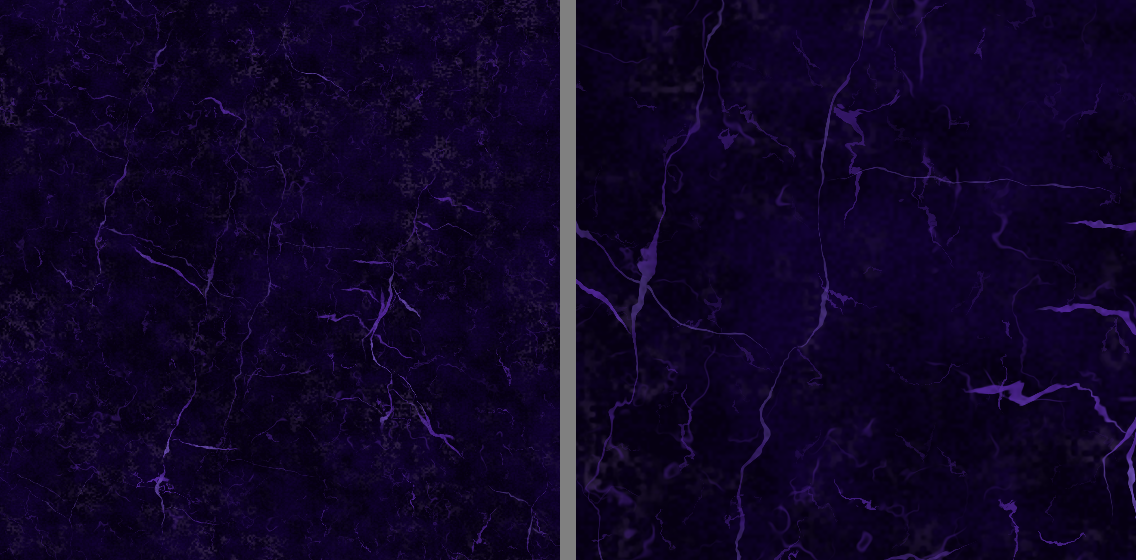
Left: the whole. Right: its middle third, enlarged.
A Shadertoy shader for this texture:

```glsl
// Dark violet marble: a grainy near-black ground with speckled mineral dust,
// steep broken trunk veins with side branches, and many scattered hairlines.
// All cracks are tapered segments seen through noise-warped coordinates.

const vec3 INK = vec3(0.022, 0.0, 0.072);
const vec3 INDIGO = vec3(0.062, 0.006, 0.185);
const vec3 DUST = vec3(0.19, 0.135, 0.27);
const vec3 VIOLET = vec3(0.32, 0.15, 0.61);
const vec3 LILAC = vec3(0.40, 0.29, 0.67);

// Trunk ends (top xy, bottom xy) and half widths
const int TRUNKS = 7;
const vec4 TRUNK[TRUNKS] = vec4[TRUNKS](
    vec4(0.53, 1.08, 0.25, -0.08), vec4(0.77, 0.72, 0.655, 0.34),
    vec4(0.67, 0.46, 0.69, 0.19), vec4(0.30, 0.95, 0.16, 0.46),
    vec4(0.53, 0.78, 0.40, 0.15), vec4(0.99, 0.22, 0.91, -0.05),
    vec4(0.19, 0.25, 0.07, -0.04));
const float TRUNK_WIDTH[TRUNKS] = float[TRUNKS](
    0.0046, 0.0042, 0.0050, 0.0022, 0.0016, 0.0020, 0.0011);

float hash(vec2 p) {
    return fract(sin(dot(p, vec2(127.1, 311.7))) * 43758.5453);
}

float noise(vec2 p) {
    vec2 i = floor(p), f = fract(p);
    f = f * f * (3.0 - 2.0 * f);
    return mix(mix(hash(i), hash(i + vec2(1, 0)), f.x),
               mix(hash(i + vec2(0, 1)), hash(i + vec2(1, 1)), f.x), f.y);
}

float fbm(vec2 p) {
    float sum = 0.0, amp = 0.5;
    for (int i = 0; i < 5; i++) {
        sum += amp * noise(p);
        p = mat2(1.6, 1.2, -1.2, 1.6) * p + 7.3;
        amp *= 0.5;
    }
    return sum / 0.97;
}

vec2 warp(vec2 p, float freq, float amount) {
    return p + amount * (vec2(fbm(p * freq), fbm(p * freq + 31.7)) - 0.5);
}

// x: sharp tapered core, y: distance to the segment
vec2 crack(vec2 p, vec2 a, vec2 b, float width, float px) {
    vec2 ab = b - a;
    float h = clamp(dot(p - a, ab) / dot(ab, ab), 0.0, 1.0);
    float d = length(p - a - ab * h);
    float taper = 1.0 - pow(abs(2.0 * h - 1.0), 3.0);
    float w = width * taper;
    return vec2((1.0 - smoothstep(w - px, w + px, d)) * min(1.0, 2.0 * taper), d);
}

// Short random cracks, one per grid cell, in two main directions
float flecks(vec2 p, float scale, float density, float width, float px) {
    vec2 q = warp(p * scale + scale * 3.7, 1.8, 0.8);
    q = warp(q, 7.0, 0.22);
    vec2 cell = floor(q);
    float rough = mix(0.3, 1.5, noise(p * 90.0 + scale));
    float ink = 0.0;
    for (int y = -1; y <= 1; y++)
    for (int x = -1; x <= 1; x++) {
        vec2 id = cell + vec2(x, y);
        if (hash(id + 4.1) > density) continue;
        vec2 center = id + vec2(hash(id + 1.3), hash(id + 2.7));
        float lean = hash(id + 8.2) < 0.5 ? 1.35 : -0.5;
        float angle = lean + 1.3 * (hash(id + 5.9) - 0.5);
        vec2 reach = vec2(cos(angle), sin(angle)) * mix(0.12, 0.48, hash(id + 6.4));
        float c = crack(q, center - reach, center + reach, width * scale * rough, px * scale).x;
        ink = max(ink, c * mix(0.2, 1.0, pow(hash(id + 9.5), 1.5)));
    }
    return ink * min(1.0, 0.4 + 0.6 * rough);
}

// Faint broken web where layered noise crosses its middle value
float web(vec2 p, float freq, float width) {
    float line = 1.0 - smoothstep(0.0, width, abs(fbm(p * freq) - 0.5));
    float broken = smoothstep(0.35, 0.7, noise(p * 75.0 + freq));
    return line * broken * smoothstep(0.4, 0.65, noise(p * 8.0 + freq));
}

// x: core of trunks and branches, y: dusty halo around the trunks
vec2 trunks(vec2 p, float px) {
    vec2 q = warp(warp(p, 5.0, 0.13), 26.0, 0.028);
    float swell = mix(0.15, 1.3, smoothstep(0.3, 0.72, fbm(p * 22.0)));
    swell *= mix(0.5, 1.4, noise(p * 110.0));
    float core = 0.0, halo = 0.0;
    for (int i = 0; i < TRUNKS; i++) {
        vec2 a = TRUNK[i].xy, b = TRUNK[i].zw;
        float seed = float(i);
        float present = smoothstep(0.2, 0.55, noise(p * 9.0 + seed * 5.3));
        float strength = mix(0.55, 1.0, smoothstep(0.001, 0.004, TRUNK_WIDTH[i]));
        float width = TRUNK_WIDTH[i] * swell * mix(0.25, 1.0, present);
        vec2 c = crack(q, a, b, width, px);
        core = max(core, c.x * strength * mix(0.5, 1.0, present));
        halo = max(halo, exp(-c.y * 42.0) * strength);
        // Side branches slope down to the right
        for (int j = 0; j < 5; j++) {
            vec2 id = vec2(seed, float(j));
            vec2 root = mix(a, b, (float(j) + 0.2 + 0.7 * hash(id + 0.6)) / 5.0);
            float side = hash(id + 3.1) < 0.5 ? -1.0 : 1.0;
            vec2 tip = root + side * mix(0.06, 0.18, hash(id + 7.7))
                     * vec2(1.0, -0.25 - 0.6 * hash(id + 2.2));
            float branch = crack(q, root, tip, 0.55 * TRUNK_WIDTH[i] * swell, px).x;
            core = max(core, branch * strength * 0.9);
        }
    }
    return vec2(core, halo);
}

void mainImage(out vec4 fragColor, in vec2 fragCoord) {
    float px = 0.6 / iResolution.y;
    vec2 p = fragCoord / iResolution.y;

    // Evenly mottled ground with strong fine grain
    float mottle = 0.45 * fbm(p * 6.0 + 2.0) + 0.55 * fbm(p * 34.0);
    float grain = noise(p * 380.0) - 0.5;
    float tone = smoothstep(0.24, 0.78, mottle) + 0.65 * grain;
    vec3 color = mix(INK, INDIGO, clamp(tone, 0.0, 1.2));

    // Crisp mineral dust, thicker at the left and beside the trunks
    vec2 vein = trunks(p, px);
    float patches = smoothstep(0.45, 0.72, fbm(p * 5.0 + 11.0) + 0.1 * (0.5 - p.x));
    float speckle = smoothstep(0.46, 0.68, fbm(p * 55.0)) * smoothstep(0.25, 0.85, noise(p * 300.0 + 9.0));
    color = mix(color, DUST, clamp(speckle * (0.1 + 0.7 * patches + 0.7 * vein.y), 0.0, 0.8));

    // Hairlines from faint to bright
    float threads = 0.4 * web(p, 5.0, 0.006) + 0.4 * web(p + 5.0, 11.0, 0.012)
                  + 0.3 * web(p + 9.0, 21.0, 0.018);
    color = mix(color, VIOLET, min(threads, 0.45));
    float fine = max(flecks(p, 8.0, 0.65, 0.0014, px),
                     max(0.8 * flecks(p, 16.0, 0.6, 0.001, px),
                         0.5 * flecks(p, 30.0, 0.55, 0.0007, px)));
    color = mix(color, VIOLET, fine);

    // Trunk veins, paler in their mottled middles
    vec3 mineral = mix(VIOLET, LILAC, smoothstep(0.42, 0.65, fbm(p * 24.0 + 4.0)));
    color = mix(color, mineral, vein.x * (0.9 + 0.35 * grain));
    fragColor = vec4(color, 1.0);
}
```
